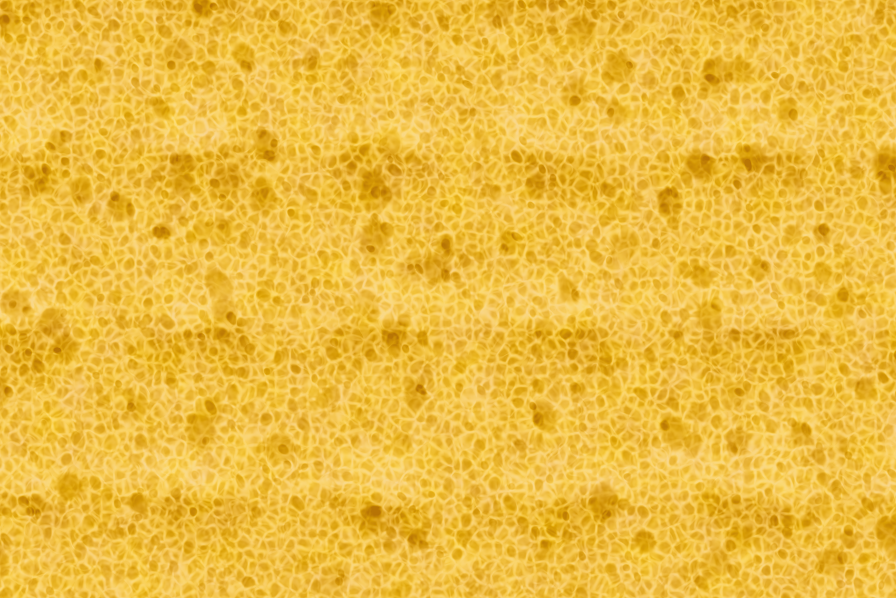
Write a WebGL 1 fragment shader that draws this texture.

```glsl
precision highp float;

uniform vec2 u_resolution;

#define CELL_SCALE 58.0
#define PORE_SCALE 33.0
#define HOLE_SCALE 14.0
#define FIBRE_SCALE 62.0
#define WALL_GAIN 1.65
#define PORE_GAIN 1.25
#define HOLE_GAIN 1.45
#define FIBRE_GAIN 0.85
#define RELIEF_GAIN 1.0
#define BUMP_SIZE vec2(0.307, 0.288)
#define BUMP_ORIGIN vec2(0.33, 0.17)
#define BRIGHTNESS 0.2

vec2 hash2(vec2 p) {
  vec3 q = fract(p.xyx * vec3(0.1031, 0.1030, 0.0973));
  q += dot(q, q.yzx + 33.33);
  return fract((q.xx + q.yz) * q.zy);
}

float gradientAt(vec2 cell, vec2 corner, vec2 f) {
  return dot(hash2(cell + corner + 71.0) * 2.0 - 1.0, f - corner);
}

float gradientNoise(vec2 p) {
  vec2 i = floor(p), f = fract(p);
  vec2 w = f * f * f * (f * (f * 6.0 - 15.0) + 10.0);
  float low = mix(gradientAt(i, vec2(0, 0), f), gradientAt(i, vec2(1, 0), f), w.x);
  float high = mix(gradientAt(i, vec2(0, 1), f), gradientAt(i, vec2(1, 1), f), w.x);
  return mix(low, high, w.y);
}

// Foam walls: bright where the two nearest cell centres are equally far.
float foamWalls(vec2 p) {
  vec2 i = floor(p), f = fract(p);
  float nearest = 8.0, second = 8.0;
  for (int y = -1; y <= 1; y++) {
    for (int x = -1; x <= 1; x++) {
      vec2 o = vec2(float(x), float(y));
      float d = length(o + 0.06 + 0.88 * hash2(i + o) - f);
      second = min(second, max(nearest, d));
      nearest = min(nearest, d);
    }
  }
  return 1.0 - smoothstep(0.02, 0.5, second - nearest);
}

// Scattered oval pores: x is depth, y is the pale rim.
vec2 ovalPores(vec2 p, float density, float seed) {
  vec2 i = floor(p), f = fract(p);
  vec2 result = vec2(0.0);
  for (int y = -1; y <= 1; y++) {
    for (int x = -1; x <= 1; x++) {
      vec2 o = vec2(float(x), float(y));
      vec2 pick = hash2(i + o + seed);
      vec2 shape = hash2(i + o + seed + 37.0);
      vec2 q = f - o - 0.1 - 0.8 * hash2(i + o + seed + 83.0);
      float lean = (shape.x - 0.5) * 1.6;
      float c = cos(lean), s = sin(lean);
      q = vec2(c * q.x + s * q.y, (c * q.y - s * q.x) * mix(0.65, 0.95, shape.y));
      float d = length(q) / mix(0.2, 0.38, pick.y);
      float present = step(pick.x, density);
      float depth = mix(0.55, 1.2, shape.x) * (1.0 + 0.3 * clamp(q.y * 3.0, -1.0, 1.0));
      float rim = exp(-22.0 * (d - 1.15) * (d - 1.15));
      result = max(result, present * vec2(depth * (1.0 - smoothstep(0.65, 1.08, d)), rim));
    }
  }
  return result;
}

// Moulded rows of bumps, lit on top with a shadow below each edge.
float bumpRelief(vec2 p) {
  vec2 wobble = vec2(gradientNoise(p * 7.0), gradientNoise(p * 9.0 + 20.0));
  vec2 b = (p + wobble * vec2(0.05, 0.03) - BUMP_ORIGIN) / BUMP_SIZE;
  float column = smoothstep(-0.6, 0.5, cos(6.2832 * b.x));
  float s = fract(b.y);
  float lit = smoothstep(0.0, 0.07, s) * (1.0 - smoothstep(0.1, 0.4, s));
  float shadow = smoothstep(0.58, 0.95, s) * (1.0 - smoothstep(0.95, 1.0, s));
  return mix(0.25, 1.0, column) * (0.75 * lit - 1.15 * shadow);
}

// Amber depths to pale cream strands; tone is centred on zero.
vec3 spongeColour(float tone, float tint) {
  float t = clamp(tone, -3.2, 2.4);
  vec3 colour = vec3(0.942, 0.75, 0.255)
              + t * vec3(0.038, 0.063, 0.115)
              - t * t * vec3(0.010, 0.009, 0.002);
  colour += tint * vec3(-0.01, -0.02, 0.09);
  return clamp(colour, 0.02, 1.0);
}

void main() {
  vec2 p = gl_FragCoord.xy / u_resolution.y;
  vec2 warp = vec2(gradientNoise(p * 38.0), gradientNoise(p * 38.0 + 50.0));
  vec2 q = p + 0.009 * warp;

  float walls = foamWalls(q * CELL_SCALE * vec2(1.0, 0.88));
  vec2 pores = ovalPores((p + 0.005 * warp) * PORE_SCALE, 0.6, 11.0);
  vec2 holes = ovalPores((p + 0.004 * warp) * HOLE_SCALE, 0.32, 59.0);
  float fibres = 1.0 - smoothstep(0.0, 0.24, abs(gradientNoise(q * FIBRE_SCALE + 9.0)));
  float patches = gradientNoise(p * 11.0 + 30.0) + 0.6 * gradientNoise(p * 24.0);
  float grain = gradientNoise(p * 150.0);

  // Strands fade inside pores, where only the dim floor shows.
  float open = 1.0 - 0.6 * clamp(max(pores.x, holes.x), 0.0, 1.0);
  float tone = open * (WALL_GAIN * (walls - 0.5) + FIBRE_GAIN * (fibres - 0.42));
  tone += 0.4 * open * pores.y + 0.3 * open * holes.y;
  tone -= PORE_GAIN * pores.x + HOLE_GAIN * holes.x;
  tone += RELIEF_GAIN * bumpRelief(p) + 0.8 * patches + 0.5 * grain + BRIGHTNESS;

  float tint = gradientNoise(p * 19.0 + 80.0) + 0.6 * gradientNoise(p * 70.0 + 15.0);
  gl_FragColor = vec4(spongeColour(tone, tint), 1.0);
}
```
